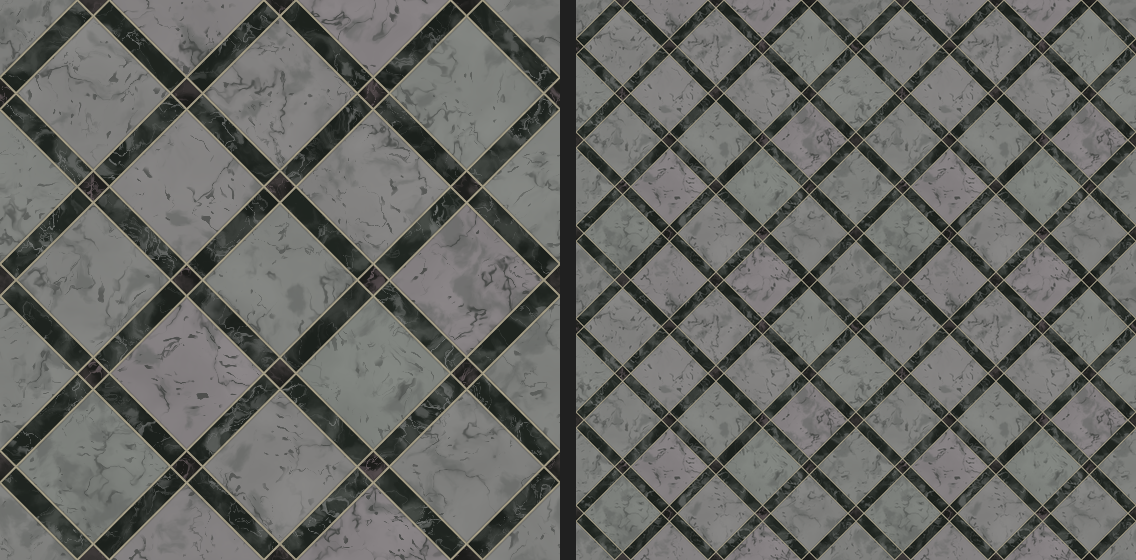
Left: one tile. Right: repeated 2 by 2.
Give the GLSL for this pattern, as a WebGL 1 fragment shader.

```glsl
precision highp float;
// Diagonal marble floor: pale square slabs framed by dark green strips, with
// small dark squares at the crossings and thin cream grout between all pieces.
// Each piece cuts its own patch of veined noise, keyed by its wrapped position.
uniform vec2 u_resolution;

#define REPEATS 3.0
#define BAND_HALF 0.086
#define GROUT_HALF 0.0085
#define VEIN_WIDTH 0.022
#define GREEN_SLAB vec3(0.485, 0.503, 0.482)
#define MAUVE_SLAB vec3(0.520, 0.500, 0.508)
#define SLAB_VEIN vec3(0.25, 0.26, 0.25)
#define DARK_STONE vec3(0.115, 0.135, 0.118)
#define MID_STONE vec3(0.250, 0.268, 0.250)
#define STRIP_VEIN vec3(0.43, 0.44, 0.43)
#define GROUT_CORE vec3(0.64, 0.61, 0.515)
#define GROUT_EDGE vec3(0.51, 0.49, 0.43)

float hash(vec2 p) {
  vec3 q = fract(p.xyx * vec3(0.1031, 0.1030, 0.0973));
  q += dot(q, q.yzx + 33.33);
  return fract((q.x + q.y) * q.z);
}

float noise(vec2 p) {
  vec2 i = floor(p), f = fract(p);
  f = f * f * (3.0 - 2.0 * f);
  return mix(mix(hash(i), hash(i + vec2(1.0, 0.0)), f.x),
             mix(hash(i + vec2(0.0, 1.0)), hash(i + 1.0), f.x), f.y);
}

float fbm(vec2 p) {
  float sum = 0.0, amp = 0.516;
  for (int i = 0; i < 5; i++) {
    sum += amp * noise(p);
    p = mat2(1.6, 1.2, -1.2, 1.6) * p + 7.3;
    amp *= 0.5;
  }
  return sum;
}

// Thin crack along the mid level of the noise
float vein(vec2 p, float width) {
  return 1.0 - smoothstep(0.0, width, abs(fbm(p) - 0.5));
}

vec2 warp(vec2 p, float amount) {
  return p + amount * (vec2(fbm(p * 3.0), fbm(p * 3.0 + 17.0)) - 0.5);
}

// Pale slab: soft clouds, broken dark veins and short flecks
vec3 paleMarble(vec2 p, float tone) {
  vec2 w = warp(p, 0.3);
  float strength = mix(0.5, 0.9, tone);
  float cloud = fbm(w * 2.5 + 3.0);
  vec3 col = mix(GREEN_SLAB, MAUVE_SLAB, tone) * (0.94 + 0.14 * cloud);
  float smudge = smoothstep(0.56, 0.76, fbm(w * 5.0 + 41.0));
  col = mix(col, vec3(0.38, 0.39, 0.38), 0.6 * smudge);
  float broken = smoothstep(0.3, 0.6, noise(w * 19.0));
  float coarse = vein(w * 2.6, VEIN_WIDTH) * smoothstep(0.3, 0.65, noise(w * 4.0 + 9.0));
  float fine = vein(w * 5.0 + 23.0, VEIN_WIDTH) * smoothstep(0.45, 0.75, noise(w * 5.0 + 31.0));
  float halo = vein(w * 2.6, 4.0 * VEIN_WIDTH) * smoothstep(0.4, 0.8, noise(w * 4.0 + 9.0));
  float fleck = smoothstep(0.80, 0.90, noise(w * vec2(17.0, 38.0) + 5.0))
              * smoothstep(0.4, 0.65, noise(p * 6.0 + 13.0));
  col = mix(col, SLAB_VEIN, 0.2 * strength * halo);
  float crack = max(coarse * mix(0.35, 1.0, broken), 0.75 * fine * broken);
  return mix(col, SLAB_VEIN, strength * max(crack, 0.9 * fleck));
}

// Dark strip: mottled green black with ragged grey veins
vec3 darkMarble(vec2 p) {
  vec2 w = warp(p, 0.35);
  vec3 col = mix(DARK_STONE, MID_STONE, smoothstep(0.36, 0.78, fbm(w * 6.0)));
  float patchy = smoothstep(0.35, 0.7, noise(w * 6.0 + 11.0));
  float smudge = smoothstep(0.58, 0.72, fbm(w * 8.0 + 29.0)) * patchy;
  float thread = vein(w * 4.5 + 19.0, 1.3 * VEIN_WIDTH) * mix(0.2, 0.9, patchy);
  float web = vein(w * 9.0 + 37.0, 1.5 * VEIN_WIDTH) * 0.55 * patchy;
  return mix(col, STRIP_VEIN, max(0.6 * smudge, max(thread, web)));
}

void main() {
  vec2 uv = gl_FragCoord.xy / u_resolution;
  vec2 q = REPEATS * vec2(uv.x + uv.y, uv.x - uv.y);
  float px = REPEATS * 1.414 / min(u_resolution.x, u_resolution.y);

  // Which piece: both axes off band is a slab, one on is a strip, two a square
  vec2 lineDist = abs(fract(q) - 0.5);
  vec2 onBand = 1.0 - step(BAND_HALF, lineDist);
  vec2 centre = mix(floor(q + 0.5), floor(q) + 0.5, onBand);
  float kind = onBand.x + onBand.y;

  // Wrapped key, so that a piece cut by the canvas edge keeps its stone
  vec2 spot = vec2(centre.x + centre.y, centre.x - centre.y);
  vec2 key = floor(mod(2.0 * spot + 0.25, 4.0 * REPEATS));
  float tone = hash(key + 3.7);
  float angle = 6.2832 * hash(key + 51.3);
  float c = cos(angle), s = sin(angle);
  vec2 p = mat2(c, s, -s, c) * (q - centre);
  p += 10.0 + 40.0 * vec2(hash(key + 11.9), hash(key + 27.1));

  vec3 col;
  if (kind < 0.5) {
    col = paleMarble(p, tone);
  } else {
    col = darkMarble(p) * (0.9 + 0.2 * tone);
    if (kind > 1.5) col *= vec3(0.98, 0.85, 0.90);
  }

  // Grout on both sides of every band, paler along its middle
  vec2 groutDist = abs(lineDist - BAND_HALF);
  float d = min(groutDist.x, groutDist.y);
  col *= 1.0 - 0.15 * (1.0 - smoothstep(GROUT_HALF, 2.5 * GROUT_HALF, d));
  vec3 grout = mix(GROUT_CORE, GROUT_EDGE, smoothstep(0.3, 1.0, d / GROUT_HALF));
  grout *= 0.94 + 0.12 * noise(p * 25.0);
  col = mix(col, grout, 1.0 - smoothstep(GROUT_HALF - 0.5 * px, GROUT_HALF + 0.5 * px, d));
  gl_FragColor = vec4(col, 1.0);
}
```
